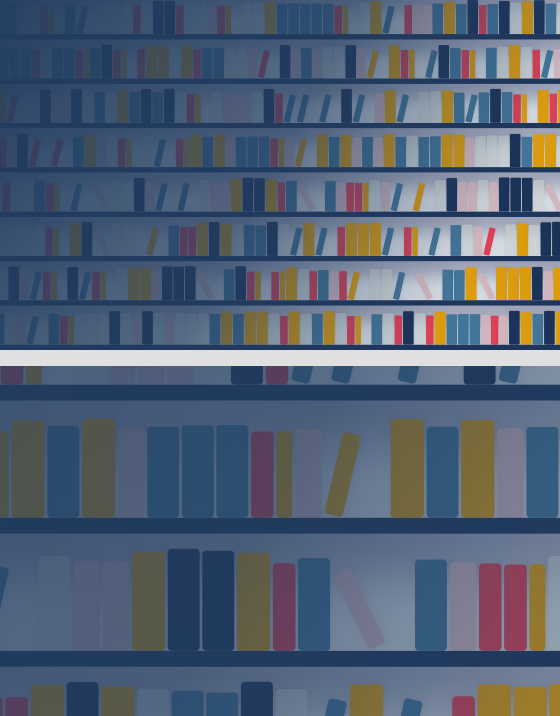
Top, the full canvas; bottom, a detail of the centre.
This pattern is drawn by a Shadertoy shader. Its source:

```glsl
const vec3 PAINT[6] = vec3[6](
    vec3(0.11, 0.20, 0.35),   // navy
    vec3(0.26, 0.46, 0.60),   // blue
    vec3(0.86, 0.61, 0.06),   // gold
    vec3(0.86, 0.25, 0.33),   // red
    vec3(0.82, 0.70, 0.74),   // pink
    vec3(0.80, 0.84, 0.84));  // pale
const float HEIGHT[6] = float[6](0.76, 0.69, 0.74, 0.65, 0.67, 0.71);
const float WIDTH[6] = float[6](0.26, 0.26, 0.27, 0.19, 0.22, 0.26);

float hash(vec2 p) {
    return fract(sin(dot(p, vec2(127.1, 311.7))) * 43758.5453);
}

float roundBox(vec2 p, vec2 halfSize, float radius) {
    vec2 q = abs(p) - halfSize + radius;
    return length(max(q, 0.0)) + min(max(q.x, q.y), 0.0) - radius;
}

int pickPaint(float r) {
    return r < 0.15 ? 0 : r < 0.34 ? 1 : r < 0.47 ? 2 : r < 0.62 ? 3 : r < 0.74 ? 4 : 5;
}

// Walks along one shelf, drawing each book where the last one ended
vec3 drawBooks(vec3 col, vec2 p, float row, float px) {
    float x = -0.3 * hash(vec2(row, 91.0));
    bool thinNext = false;
    for (int i = 0; i < 90; i++) {
        if (x > p.x + 0.5) break;
        vec2 id = vec2(float(i) + 3.0, row * 7.0 + 1.0);
        float r = hash(id);
        float s = hash(id + 37.3);
        int paint = pickPaint(r / 0.88);
        float lean = 0.0;
        float gap = 0.0;
        float w = WIDTH[paint];
        float h = HEIGHT[paint] + 0.02 * (s - 0.5);

        if (thinNext) {
            paint = 2;
            w = 0.14;
            h = 0.65;
            gap = 0.22 * step(0.4, s);
            thinNext = false;
        } else if (r > 0.88) {
            paint = s < 0.58 ? 1 : s < 0.82 ? 4 : s < 0.92 ? 2 : 3;
            lean = paint == 4 ? -0.45 : 0.23;
            w = 0.16;
            h = 0.63;
            gap = 0.2 * step(0.3, fract(s * 7.0));
        } else if (paint == 3) {
            thinNext = s < 0.5;
        }

        // Leaning books need a wider slot and still rest on the plank
        float c = cos(lean), sn = sin(lean);
        float slot = w * c + h * abs(sn);
        vec2 q = p - vec2(x + 0.5 * slot, 0.5 * (h * c + w * abs(sn)));
        q = mat2(c, sn, -sn, c) * q;
        float d = roundBox(q, 0.5 * vec2(w - 0.02, h), 0.03);
        col *= 1.0 - 0.05 * exp(-30.0 * max(d, 0.0));

        // Pale books almost melt into the wall
        float cover = paint == 5 ? 0.6 : paint == 4 ? 0.9 : 1.0;
        col = mix(col, PAINT[paint], cover * smoothstep(0.6 * px, -0.6 * px, d));
        x += slot + gap;
    }
    return col;
}

void mainImage(out vec4 fragColor, in vec2 fragCoord) {
    const float shelves = 7.89;
    float px = shelves / iResolution.y;
    vec2 p = fragCoord * px;
    float row = floor(p.y);
    float y = p.y - row;

    // Wall, darker below the plank above
    vec3 col = mix(vec3(0.84, 0.86, 0.89), vec3(0.62, 0.64, 0.72), smoothstep(0.35, 1.0, y));
    col = drawBooks(col, vec2(p.x, y - 0.12), row, px);

    // Plank
    float plank = min(abs(y - 0.06) - 0.06, 1.0 - y);
    col = mix(col, vec3(0.12, 0.21, 0.36), smoothstep(0.5 * px, -0.5 * px, plank));

    // Blue shade fading from upper left to lower right
    vec2 uv = fragCoord / iResolution.xy;
    float t = uv.x + 0.33 * (1.0 - uv.y);
    float shade = clamp(min(0.97 - 0.43 * t, 1.6 * (1.08 - t)), 0.0, 1.0);
    col = mix(col, vec3(0.135, 0.24, 0.375), shade);

    fragColor = vec4(col, 1.0);
}
```
